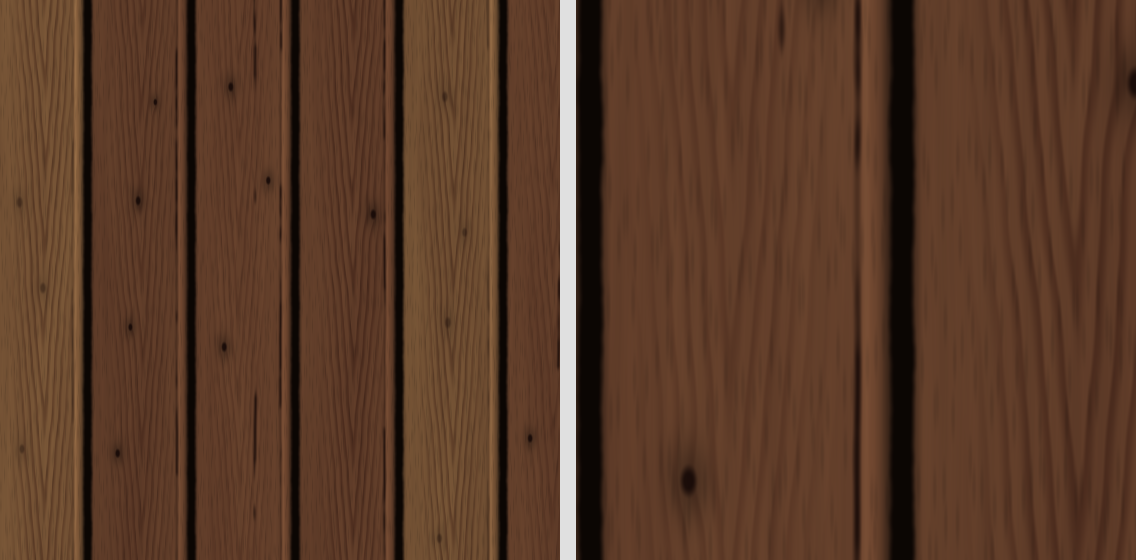
Left, the full canvas; right, a detail of the centre.
Give the GLSL for this texture, as a Shadertoy shader.

```glsl
const float PLANK_WIDTH = 0.1855;
const float FIRST_GAP = 0.1565;
const vec3 RED_BROWN = vec3(0.375, 0.238, 0.160);
const vec3 TAN_BROWN = vec3(0.450, 0.318, 0.203);
const vec3 GRAIN_TINT = vec3(0.74, 0.66, 0.66);
const vec3 KNOT_COLOR = vec3(0.085, 0.035, 0.025);
const vec3 GAP_COLOR = vec3(0.045, 0.022, 0.012);

float hash(float n) {
    return fract(sin(n * 127.1 + 3.7) * 43758.5);
}

vec2 hash2(vec2 cell) {
    float n = dot(cell, vec2(1.0, 57.3));
    return vec2(hash(n), hash(n + 19.4));
}

// Sum of phase-warped sines, roughly -1 to 1
float layeredSines(vec2 p, float seed) {
    float sum = 0.0, amp = 0.45;
    for (int i = 0; i < 5; i++) {
        sum += amp * sin(p.x + seed * 5.3 + 1.6 * sin(p.y + seed * 2.1 + float(i)));
        p = p * vec2(1.83, 1.57) + vec2(1.3, 2.9);
        amp *= 0.7;
    }
    return sum;
}

// Distance to the nearest scattered cell point
float cellular(vec2 p) {
    vec2 cell = floor(p);
    float nearest = 2.0;
    for (int y = -1; y <= 1; y++)
        for (int x = -1; x <= 1; x++) {
            vec2 c = cell + vec2(x, y);
            nearest = min(nearest, length(c + hash2(c) - p));
        }
    return nearest;
}

// Soft vertical line of given half width
float line(float x, float halfWidth, float blur) {
    return 1.0 - smoothstep(halfWidth - blur, halfWidth + blur, abs(x));
}

// Arched growth rings with tips pointing down
float archGrain(vec2 p, float slope, float spacing) {
    float height = p.y - slope * sqrt(p.x * p.x + 4e-6);
    float phase = fract(height / spacing);
    float ring = smoothstep(0.3, 0.8, phase) * (1.0 - smoothstep(0.8, 1.0, phase));
    return ring * (1.0 - smoothstep(0.02, 0.075, abs(p.x)));
}

// x: dark knot cores, y: surrounding stain
vec2 knots(vec2 p, float seed) {
    vec2 mask = vec2(0.0);
    for (int i = 0; i < 4; i++) {
        float k = float(i), n = seed * 11.0 + k * 3.1;
        vec2 center = vec2(mix(0.04, 0.14, hash(n)), (k + hash(n + 1.0)) / 4.0);
        float radius = mix(0.003, 0.0065, hash(n + 2.0));
        float d = length((p - center) * vec2(1.0, 0.55)) / radius;
        float present = step(0.4, hash(n + 4.0));
        mask = max(mask, present * vec2(1.0 - smoothstep(0.4, 1.2, d), exp(-d * d * 0.16)));
    }
    return mask;
}

void mainImage(out vec4 fragColor, in vec2 fragCoord) {
    vec2 uv = fragCoord / iResolution.xy;
    float pixel = 1.0 / iResolution.x;
    float plank = (uv.x - FIRST_GAP) / PLANK_WIDTH + 1.0;
    float id = floor(plank);
    float seed = id + 1.0;
    vec2 p = vec2(fract(plank) * PLANK_WIDTH, uv.y);

    // Every fourth plank is pale and cleaner
    float pale = 1.0 - step(0.5, mod(id, 4.0));
    vec3 color = mix(RED_BROWN, TAN_BROWN, pale);
    color *= 0.97 + 0.07 * hash(seed + 6.0);

    // Broad stains, fine fibres and short flecks
    float stain = layeredSines(vec2(p.x * 28.0, p.y * 4.0), seed);
    float fibre = layeredSines(vec2(p.x * 260.0, p.y * 6.0), seed + 3.0);
    float fleck = 1.0 - smoothstep(0.05, 0.35, cellular(vec2(uv.x * 190.0, uv.y * 17.0)));
    color *= 1.0 + vec3(0.04, 0.055, 0.05) * stain + 0.03 * fibre;
    color *= 1.0 - 0.09 * fleck;

    // Arched grain bends around the knots
    vec2 knot = knots(p, seed) * mix(1.0, 0.4, pale);
    float archCenter = mix(0.075, 0.11, hash(seed + 8.0));
    float wobble = 0.003 * layeredSines(vec2(p.y * 7.0, p.x * 9.0), seed);
    vec2 archPoint = vec2(p.x - archCenter + wobble, p.y + 0.06 * knot.y + hash(seed));
    float arch = archGrain(archPoint, mix(11.0, 15.0, hash(seed + 2.0)), 0.15);
    float archStrength = max(pale * 0.75, mix(0.25, 0.8, hash(seed + 5.0)));
    color *= mix(vec3(1.0), GRAIN_TINT, arch * archStrength);

    // Knots
    color *= 1.0 - 0.28 * knot.y;
    color = mix(color, KNOT_COLOR, 0.9 * knot.x);

    // Drying crack on every third plank
    float crackX = mix(0.07, 0.125, hash(seed + 9.0)) + wobble * 0.6;
    float crackGate = smoothstep(0.1, 0.6, layeredSines(vec2(p.y * 9.0, 0.0), seed + 2.0));
    float crack = line(p.x - crackX, 0.0022 * crackGate, 0.0012 + pixel) * crackGate;
    color = mix(color, KNOT_COLOR, 0.8 * crack * step(1.5, mod(id, 3.0)));

    // Rounded bead, lit on its left and shaded toward the gap
    float beadX = p.x - (PLANK_WIDTH - 0.0265);
    float bead = smoothstep(0.0, 0.003, beadX);
    color *= 1.0 + bead * (0.14 - 0.42 * smoothstep(0.006, 0.021, beadX));
    color += vec3(0.055, 0.05, 0.035) * line(beadX - 0.005, 0.0015, 0.002) * (0.5 + 0.5 * pale);

    // Broken dark groove beside the bead
    float wear = smoothstep(-0.2, 0.5, layeredSines(vec2(p.y * 13.0, p.y * 3.0), seed + 7.0));
    float groove = line(beadX + 0.3 * wobble, 0.0018, 0.0012 + pixel);
    color = mix(color, KNOT_COLOR, groove * mix(0.3, 0.85, wear) * mix(1.0, 0.45, pale));

    // Black gap with a ragged, shaded rim
    float gapDistance = min(p.x, PLANK_WIDTH - p.x);
    float ragged = 0.0008 * layeredSines(vec2(p.y * 45.0, p.y * 11.0), seed);
    color *= 1.0 - 0.3 * (1.0 - smoothstep(0.006, 0.013, gapDistance));
    color = mix(color, GAP_COLOR, line(gapDistance + ragged, 0.0068, 0.0015 + pixel));

    fragColor = vec4(color, 1.0);
}
```
